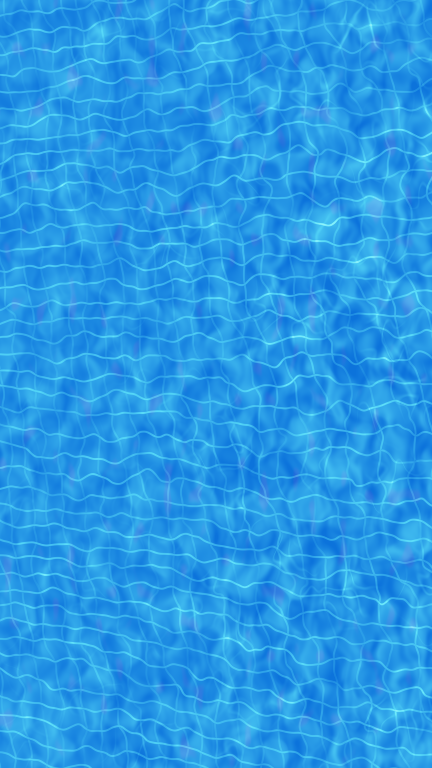
A WebGL 1 fragment shader for this texture:

```glsl
precision highp float;
// Sunlit swimming pool: a tiled floor seen through rippling water.
// Gradient noise bends the tile grid; its grout lines are drawn at an even
// width over soft blue patches, with folded caustic light on top.
uniform vec2 u_resolution;

const vec3 DEEP_BLUE = vec3(0.06, 0.47, 0.865);
const vec3 PALE_CYAN = vec3(0.32, 0.83, 0.965);
const vec3 GLINT = vec3(0.66, 0.97, 0.98);
const float ROWS = 43.0;
const float COLUMNS = 46.0;

vec2 gradientAt(vec2 cell) {
  vec3 q = fract(cell.xyx * vec3(0.1031, 0.1030, 0.0973));
  q += dot(q, q.yzx + 33.33);
  float angle = 6.2832 * fract((q.x + q.y) * q.z);
  return vec2(cos(angle), sin(angle));
}

float gradientNoise(vec2 p) {
  vec2 i = floor(p), f = fract(p);
  vec2 u = f * f * f * (f * (f * 6.0 - 15.0) + 10.0);
  vec2 r = vec2(1.0, 0.0);
  float bottom = mix(dot(gradientAt(i), f),
                     dot(gradientAt(i + r.xy), f - r.xy), u.x);
  float top = mix(dot(gradientAt(i + r.yx), f - r.yx),
                  dot(gradientAt(i + r.xx), f - r.xx), u.x);
  return mix(bottom, top, u.y);
}

vec2 noisePair(vec2 p) {
  return vec2(gradientNoise(p + 17.3), gradientNoise(p + 61.7));
}

// Tile coordinates on the floor after refraction; whole numbers are grout.
vec2 tileCoords(vec2 p) {
  vec2 bend = 0.022 * noisePair(p * 5.0);
  vec2 ripple = vec2(0.013, 0.014) * noisePair(p * vec2(25.0, 19.0));
  vec2 chop = 0.0045 * noisePair(p * vec2(56.0, 40.0));
  vec2 q = p + bend + ripple + chop;
  q.y += p.x * mix(0.20, -0.14, p.y);
  q.x += 0.12 * p.y - 0.35 * p.x * p.x;
  return q * vec2(COLUMNS, ROWS);
}

// Grout strength for columns (x) and rows (y), from distance in canvas units.
vec2 groutLines(vec2 p, float softness) {
  float e = 0.0005;
  vec2 c = tileCoords(p);
  vec2 dx = (tileCoords(p + vec2(e, 0.0)) - c) / e;
  vec2 dy = (tileCoords(p + vec2(0.0, e)) - c) / e;
  vec2 slope = max(sqrt(dx * dx + dy * dy), vec2(12.0));
  vec2 distance2 = abs(fract(c - 0.5) - 0.5) / slope;
  return 1.0 - smoothstep(vec2(0.0004), vec2(0.0004 + softness), distance2);
}

// Thin bright curves along the zero crossings of warped noise.
float causticFold(vec2 p, vec2 scale, float width) {
  vec2 q = p * scale + 0.7 * noisePair(p * scale * 0.8);
  return 1.0 - smoothstep(0.0, width, abs(gradientNoise(q + 9.1)));
}

// Blue patches, upright and slightly hard-edged.
float waterPatches(vec2 p) {
  vec2 q = p + 0.016 * noisePair(p * 30.0);
  float broad = gradientNoise(q * vec2(9.0, 6.0));
  float medium = gradientNoise(q * vec2(36.0, 22.0) + 5.0);
  float fine = gradientNoise(q * vec2(78.0, 40.0) + 31.0);
  float edged = smoothstep(-0.08, 0.20, medium) - 0.5;
  return 0.16 * broad + 0.26 * medium + 0.14 * edged + 0.32 * fine;
}

void main() {
  vec2 p = gl_FragCoord.xy / u_resolution.y;
  float across = gl_FragCoord.x / u_resolution.x;
  float softness = max(0.0017, 1.0 / u_resolution.y);

  // Water is livelier on the right and in the upper right corner.
  float lively = smoothstep(0.1, 0.9, across + 0.4 * gradientNoise(p * 4.0));
  float corner = smoothstep(0.45, 0.9, across) * smoothstep(0.8, 0.97, p.y);
  float tone = 0.29 + waterPatches(p) * mix(0.85, 1.2, lively);

  // Caustic folds, gathered into loose clusters.
  float cluster = smoothstep(-0.15, 0.4, gradientNoise(p * vec2(15.0, 11.0)));
  float wideFold = causticFold(p, vec2(22.0, 15.0), 0.20);
  float thinFold = causticFold(p + 0.37, vec2(34.0, 25.0), 0.10);
  tone += wideFold * cluster * mix(0.14, 0.24, lively);
  tone += thinFold * cluster * (mix(0.06, 0.24, lively) + 0.2 * corner);

  // Grout fades in and out with the focus of the light.
  vec2 focus = 0.5 + noisePair(p * vec2(13.0, 17.0) + 3.0);
  vec2 grout = groutLines(p, softness);
  float rowLight = grout.y * mix(0.28, 0.60, focus.y);
  float columnLight = grout.x * mix(0.06, 0.40, focus.x) * mix(0.7, 1.1, lively);
  tone += max(rowLight, columnLight) * (1.0 - 0.5 * corner);

  vec3 color = mix(DEEP_BLUE, PALE_CYAN, clamp(tone, -0.05, 1.15));
  color = mix(color, GLINT, 0.75 * smoothstep(0.95, 1.5, tone));

  // Faint violet fringes where light splits.
  float fringe = smoothstep(0.28, 0.5, gradientNoise(p * vec2(48.0, 24.0) + 80.0));
  color += fringe * vec3(0.09, -0.03, 0.0);
  gl_FragColor = vec4(color, 1.0);
}
```
